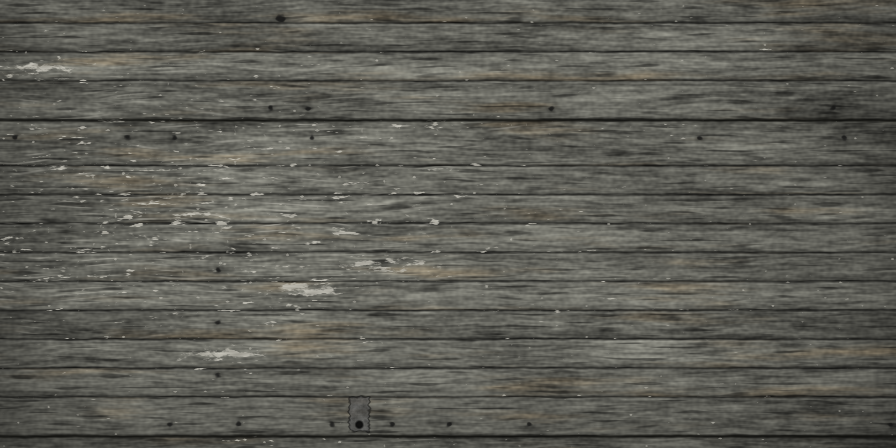
Give the GLSL for this texture, as a WebGL 2 fragment shader.

```glsl
#version 300 es
precision highp float;
uniform vec2 u_resolution;
out vec4 fragColor;

float hash(vec2 c) {
  vec3 h = fract(vec3(c.xyx) * vec3(0.1031, 0.1030, 0.0973));
  h += dot(h, h.yzx + 33.33);
  return fract((h.x + h.y) * h.z);
}

float corner(vec2 cell, vec2 offset) {
  float a = 6.2832 * hash(cell);
  return dot(vec2(cos(a), sin(a)), offset);
}

// Gradient noise, about -1 to 1
float noise(vec2 p) {
  vec2 i = floor(p), f = p - i, e = vec2(1, 0);
  vec2 u = f * f * f * (f * (f * 6.0 - 15.0) + 10.0);
  float low = mix(corner(i, f), corner(i + e, f - e), u.x);
  float high = mix(corner(i + e.yx, f - e.yx), corner(i + 1.0, f - 1.0), u.x);
  return 1.5 * mix(low, high, u.y);
}

float fbm(vec2 p) {
  float sum = 0.0, amp = 0.6;
  for (int i = 0; i < 4; i++) {
    sum += amp * noise(p);
    p = p * 2.03 + 17.3;
    amp *= 0.55;
  }
  return sum;
}

// Soft bump of the given radii
float bump(vec2 d, vec2 radii) {
  d /= radii;
  return exp(-dot(d, d));
}

// Line around distance d
float groove(float d, float halfWidth, float soft) {
  return 1.0 - smoothstep(halfWidth - soft, halfWidth + soft, abs(d));
}

float box(vec2 d, vec2 size) {
  d = abs(d) - size;
  return length(max(d, 0.0)) + min(max(d.x, d.y), 0.0);
}

void main() {
  vec2 p = gl_FragCoord.xy / u_resolution * vec2(2, 1);
  float soft = 1.0 / u_resolution.y;

  // Panels of ten boards, with wider boards beside each joint
  float panel = floor((p.y - 0.026) / 0.7057);
  float local = p.y - 0.026 - panel * 0.7057;
  float rank = (local - 0.0885) / 0.0645;
  float board = clamp(floor(rank), -1.0, 8.0) + panel * 10.0 + 20.0;
  float wobble = 0.0012 * noise(p * vec2(9, 3)) + 0.0008 * noise(p * vec2(45, 9));
  float seam = (rank - clamp(round(rank), 0.0, 8.0)) * 0.0645 + wobble;
  float joint = (local > 0.353 ? local - 0.7057 : local) + wobble;
  float edge = min(abs(seam), abs(joint));

  // Wood grain, different on every board
  vec2 q = p + vec2(board * 3.7, board * 0.31);
  float warp = 0.007 * noise(q * vec2(4, 13));
  float coarse = fbm(q * vec2(1.8, 17));
  float fine = fbm(vec2(q.x * 6.0, (q.y + warp) * 85.0));
  float fiber = noise(vec2(q.x * 24.0, (q.y + warp) * 150.0));
  float grit = noise(p * vec2(85, 130));
  float tone = 0.39 + 0.13 * coarse + 0.13 * fine + 0.08 * fiber + 0.05 * grit;
  tone += 0.05 * (hash(vec2(board, 4)) - 0.5) + 0.05 * noise(p * vec2(3, 5));
  tone += 0.06 * bump(p - vec2(0.7, 0.5), vec2(0.9, 0.4));
  tone *= 1.0 - 0.2 * pow(abs(p.x - 1.0), 4.0) - 0.14 * smoothstep(0.25, 0.0, p.y);
  float brown = smoothstep(0.1, 0.8, fbm(q * vec2(2.2, 20) + 41.0));
  vec3 color = tone * mix(vec3(1.0, 1.0, 0.93), vec3(1.15, 1.06, 0.89), brown);

  // Dark stains and scratches
  color *= 1.0 - 0.4 * smoothstep(0.25, 0.8, fbm(q * vec2(5, 28) + 90.0));
  color *= 1.0 - 0.35 * smoothstep(0.35, 0.75, noise(q * vec2(10, 115) + 7.0));

  // Broken seams between boards, heavier joints between panels
  float broken = clamp(0.6 + 0.5 * fbm(vec2(p.x * 9.0, board * 5.3)), 0.15, 1.0);
  color *= 1.0 - 0.25 * exp(-edge * 130.0);
  color *= 1.0 - 0.72 * broken * groove(seam, 0.002, 0.0025);
  color += 0.09 * groove(seam + 0.0055, 0.0015, soft) * broken;
  color = mix(color, vec3(0.06, 0.06, 0.05), (0.6 + 0.4 * broken) * groove(joint, 0.003, 0.003));

  // Remains of flaked white paint, thickest at the left
  float wear = bump(p - vec2(0.42, 0.52), vec2(0.75, 0.28));
  wear += 0.35 * bump(p - vec2(0.1, 0.86), vec2(0.4, 0.09));
  wear += 0.5 * bump(vec2(p.x - 0.9, joint + 0.012), vec2(0.8, 0.012));
  float clump = fbm(p * vec2(4, 20) + 71.0);
  float flakes = fbm(vec2(p.x * 19.0, (p.y + warp) * 80.0) + 5.0);
  float limit = 0.72 - 0.42 * wear - 0.22 * exp(-edge * 200.0) - 0.3 * clump;
  float paint = smoothstep(limit, limit + 0.3, flakes + 0.15 * grit);
  float rings = abs(fract((q.y + warp * 3.0) * 62.0) - 0.5);
  float ringPaint = smoothstep(0.18, 0.03, rings) * smoothstep(0.0, 0.5, noise(q * vec2(14, 24)));
  paint = max(paint, 0.5 * wear * ringPaint);
  vec2 patches[4] = vec2[4](vec2(0.69, 0.355), vec2(0.86, 0.41), vec2(0.49, 0.21), vec2(0.08, 0.845));
  for (int i = 0; i < 4; i++) {
    float spot = bump(p - patches[i], vec2(0.1, 0.02));
    float ragged = 0.8 * spot + 0.9 * fbm(p * vec2(24, 65) + float(i) * 9.0);
    paint = max(paint, smoothstep(0.5, 0.9, ragged) * smoothstep(0.05, 0.3, spot));
  }
  float specks = noise(p * vec2(60, 115) + 63.0);
  paint = max(paint, 0.7 * smoothstep(0.72, 0.98, specks + 0.12 * wear));
  paint *= 1.0 - 0.8 * groove(joint, 0.003, soft);
  color = mix(color, vec3(0.74, 0.73, 0.69) + 0.1 * fiber, 0.85 * paint);

  // Nail holes in rows beside the joints and in one column
  float cell = floor(p.x / 0.16);
  vec2 key = vec2(cell, sign(joint) + 5.0 * panel + 11.0);
  float nailX = (cell + 0.2 + 0.6 * hash(key)) * 0.16;
  float hole = length(vec2(p.x - nailX, abs(joint) - 0.027 - 0.012 * step(joint, 0.0)));
  hole += step(hash(key + 31.0), 0.45);
  float row = clamp(round((p.y - 0.161) / 0.118), 0.0, 2.0);
  hole = min(hole, length(p - vec2(0.487, 0.161 + row * 0.118)));
  hole = min(hole, length(p - vec2(0.627, 0.958)) - 0.004) + 0.003 * grit;
  color *= 1.0 - 0.35 * exp(-max(hole, 0.0) * 110.0);
  color = mix(color, vec3(0.08), 0.75 * (1.0 - smoothstep(0.002, 0.008, hole)));

  // Small worn metal plate with a hole
  vec2 m = p - vec2(0.802, 0.076);
  float plate = box(m, vec2(0.022, 0.038)) + 0.004 * grit;
  float metal = 0.33 + 0.2 * fbm(p * 45.0);
  color = mix(color, vec3(metal), 0.6 * (1.0 - smoothstep(-soft, soft, plate)));
  color *= 1.0 - 0.45 * groove(plate, 0.002, soft);
  color *= 0.15 + 0.85 * smoothstep(0.006, 0.012, length(m + vec2(0, 0.024)));

  fragColor = vec4(clamp(color, 0.0, 1.0), 1);
}
```
